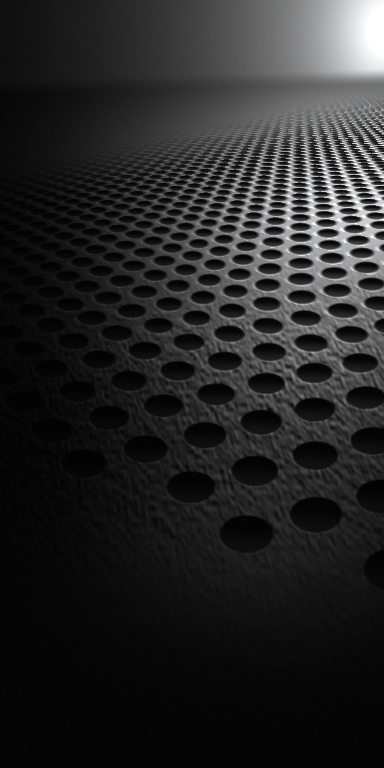
Write a WebGL 1 fragment shader that draws this background.

```glsl
precision highp float;
// A dark perforated sheet receding to a hazy horizon, lit from the upper right.
// A projective map turns the canvas into a skewed lattice of round holes; soft
// gaussian pools give the light, and noise relief gives the leathery grain.
uniform vec2 u_resolution;

float hash(vec2 p) {
  p = fract(p * vec2(0.1031, 0.1137));
  p += dot(p, p.yx + 33.33);
  return fract((p.x + p.y) * p.x * 17.0);
}

float noise(vec2 p) {
  vec2 i = floor(p), f = fract(p);
  f = f * f * (3.0 - 2.0 * f);
  return mix(mix(hash(i), hash(i + vec2(1.0, 0.0)), f.x),
             mix(hash(i + vec2(0.0, 1.0)), hash(i + 1.0), f.x), f.y);
}

float pool(vec2 p, vec2 centre, vec2 size) {
  vec2 d = (p - centre) / size;
  return exp(-dot(d, d));
}

// Depth divisor of the sheet at a lattice position
float depthAt(vec2 cell) {
  return 1.0 + dot(cell, vec2(0.0242, 0.0932));
}

// Lattice position to canvas position
vec2 project(vec2 cell) {
  return vec2(0.534 + dot(cell, vec2(0.1628, -0.0678)),
              1.1328 + dot(cell, vec2(-0.0076, 0.0216))) / depthAt(cell);
}

// Canvas position to lattice position, by solving the 2x2 system of project()
vec2 unproject(vec2 p) {
  vec2 rowX = vec2(0.1628, -0.0678) - vec2(0.0242, 0.0932) * p.x;
  vec2 rowY = vec2(-0.0076, 0.0216) - vec2(0.0242, 0.0932) * p.y;
  vec2 rhs = p - vec2(0.534, 1.1328);
  float det = rowX.x * rowY.y - rowX.y * rowY.x;
  return vec2(rhs.x * rowY.y - rowX.y * rhs.y,
              rowX.x * rhs.y - rhs.x * rowY.x) / det;
}

float skyLight(vec2 p) {
  float d = length((p - vec2(1.0, 0.08)) * vec2(1.0, 0.7));
  return 0.95 * exp(-2.4 * d) - 0.03 + 0.2 * exp(-d * d * 60.0);
}

float sheetLight(vec2 p) {
  float light = 0.4 * pool(p, vec2(0.84, 0.78), vec2(0.47, 0.34))
    + 0.6 * pool(p, vec2(0.98, 0.5), vec2(0.45, 0.2))
    + 0.32 * pool(p, vec2(1.0, 0.25), vec2(0.45, 0.15))
    + 0.07 * pool(p, vec2(0.42, 0.38), vec2(0.3, 0.2))
    + 0.1 * pool(p, vec2(0.72, 1.36), vec2(0.42, 0.28));
  // Deep shade along the left side of the near half
  float shade = 0.8 * pool(p, vec2(0.0, 1.2), vec2(0.2, 0.35));
  return 0.016 + light * (1.0 - shade);
}

float sheet(vec2 p) {
  // Gentle swell that tips the far right rows downward and draws them in
  vec2 q = p;
  float swell = smoothstep(0.4, 1.0, p.x) * (1.0 - smoothstep(0.28, 0.6, p.y));
  q.y += (0.018 * sin(7.0 * p.x + 9.0 * p.y) - 0.035) * swell;
  q.y = max(q.y, 0.155);
  q.x += 0.032 * smoothstep(0.35, 0.75, p.x) * (1.0 - smoothstep(0.74, 0.96, p.y));

  // Nearest hole, as an ellipse flattened with distance
  vec2 lattice = unproject(q);
  vec2 cell = floor(lattice + 0.5);
  float rx = 0.055 / depthAt(cell);
  vec2 radius = rx * vec2(1.0, 0.2 + 0.36 * q.y);
  vec2 t = (q - project(cell)) / radius;
  float edge = (length(t) - 1.0) * radius.y;

  // Holes end along the near left border and blur away in the far haze
  float present = smoothstep(-5.2, -4.0, 2.0 * cell.x + cell.y)
                * smoothstep(0.32, 0.46, p.y + 0.2 * (p.x - 0.5));
  float blur = 0.003 + 0.004 * smoothstep(1.2, 1.6, p.y);
  float hole = present * (1.0 - smoothstep(-blur, blur, edge));

  // Fine grain relief, strongest in the focused middle distance
  vec2 g = p * vec2(125.0, 150.0) / (0.6 + 0.4 * p.y);
  float relief = noise(g) - noise(g + vec2(0.6, -0.7))
               + 0.4 * (noise(g * 0.53) - noise(g * 0.53 + vec2(0.5, -0.5)));
  float focus = smoothstep(0.6, 1.05, p.y) * (1.0 - 0.75 * smoothstep(1.2, 1.6, p.y));
  float light = sheetLight(p);
  float surface = light * (1.0 + 0.85 * relief * focus);

  // Lit lower lip outside each hole, shaded wall and faint floor inside
  float lip = exp(-pow((edge - 0.002) / 0.003, 2.0));
  surface += present * lip * light * 0.4 * smoothstep(0.0, 0.9, t.y - 0.5 * t.x);
  float floorGlow = smoothstep(-0.5, 0.9, t.y - 0.1 * t.x);
  float inside = 0.008 + light * mix(0.03, 0.36, floorGlow);
  return mix(surface, inside, hole);
}

void main() {
  // Canvas position: x from 0 to 1, y from 0 at the top to 2 at the bottom
  vec2 uv = gl_FragCoord.xy / u_resolution;
  vec2 p = vec2(uv.x, 2.0 * (1.0 - uv.y));

  float horizon = 0.235 - 0.03 * p.x;
  float ground = smoothstep(horizon - 0.03, horizon + 0.02, p.y);
  float value = mix(skyLight(p), sheet(p), ground);

  // Fine dither against banding, with a slightly cool tint
  value += (hash(floor(uv * vec2(256.0, 512.0))) - 0.5) * 0.008;
  gl_FragColor = vec4(clamp(value * vec3(0.995, 0.998, 1.006), 0.0, 1.0), 1.0);
}
```
